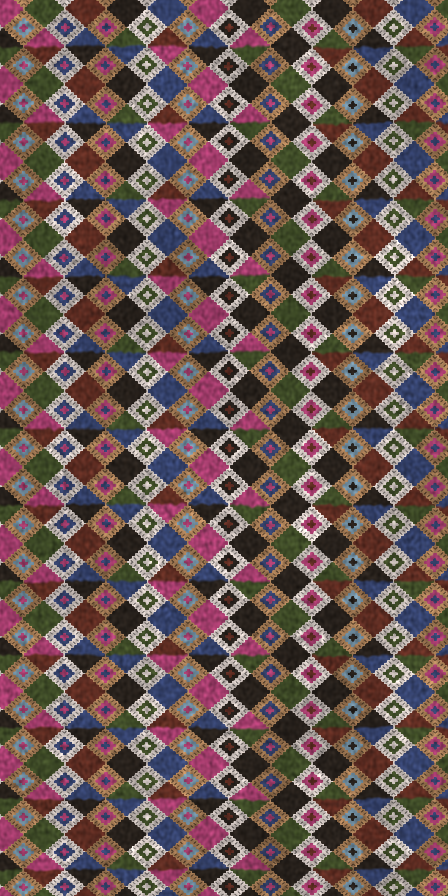
A WebGL 1 fragment shader for this pattern:

```glsl
precision highp float;
// Woven cloth: columns of nested diamonds with beaded white or tan borders, in
// bands two diamonds tall. The gaps between them take flat colours that step
// sideways from band top to bottom; gradient noise adds wobble, grain and folds.
uniform vec2 u_resolution;

const float COLUMNS = 10.88;        // diamond columns across the cloth
const float COLUMN_SHIFT = 0.567;   // first column centre, in columns
const float BANDS = 11.72;          // bands down the cloth
const float BAND_SHIFT = 0.052;     // first seam below the top edge
const float SQUEEZE_START = 0.564;  // bands grow shorter below this depth
const float SQUEEZE = 1.45;
const float INNER_RADIUS = 0.53;    // diamond radii, 1 at the outer border
const float HEART_RADIUS = 0.22;
const float BEADS = 7.0;            // stitches along one border side
const float WOBBLE = 0.045;         // bending of the weave, in columns
const float GRAIN = 0.42;           // strength of the thread speckle
const float FOLD = 0.16;            // strength of the fold shading

// Yarn indices
const float K = 0.0; // black
const float R = 1.0; // rust
const float G = 2.0; // green
const float B = 3.0; // blue
const float P = 4.0; // pink
const float L = 5.0; // light blue
const float W = 6.0; // white

const vec3 BLACK = vec3(0.15, 0.125, 0.105);
const vec3 RUST = vec3(0.36, 0.17, 0.13);
const vec3 GREEN = vec3(0.24, 0.29, 0.15);
const vec3 BLUE = vec3(0.20, 0.25, 0.41);
const vec3 PINK = vec3(0.62, 0.23, 0.41);
const vec3 LIGHT_BLUE = vec3(0.42, 0.53, 0.60);
const vec3 WHITE = vec3(0.77, 0.73, 0.71);
const vec3 TAN = vec3(0.60, 0.45, 0.31);

vec3 yarn(float id) {
  if (id < 0.5) return BLACK;
  if (id < 1.5) return RUST;
  if (id < 2.5) return GREEN;
  if (id < 3.5) return BLUE;
  if (id < 4.5) return PINK;
  if (id < 5.5) return LIGHT_BLUE;
  return WHITE;
}

// Yarn colour at place i of a row of twelve
vec3 pick(vec4 a, vec4 b, vec4 c, float i) {
  vec4 group = i < 4.0 ? a : (i < 8.0 ? b : c);
  vec4 place = vec4(i - 4.0 * floor(i / 4.0));
  return yarn(dot(group, vec4(lessThan(abs(place - vec4(0.0, 1.0, 2.0, 3.0)), vec4(0.5)))));
}

vec2 hash2(vec2 p) {
  p = vec2(dot(p, vec2(127.1, 311.7)), dot(p, vec2(269.5, 183.3)));
  return fract(sin(p) * 43758.5) * 2.0 - 1.0;
}

float gradientNoise(vec2 p) {
  vec2 i = floor(p), f = fract(p);
  vec2 s = f * f * (3.0 - 2.0 * f);
  float low = mix(dot(hash2(i), f),
                  dot(hash2(i + vec2(1.0, 0.0)), f - vec2(1.0, 0.0)), s.x);
  float high = mix(dot(hash2(i + vec2(0.0, 1.0)), f - vec2(0.0, 1.0)),
                   dot(hash2(i + 1.0), f - 1.0), s.x);
  return mix(low, high, s.y);
}

void main() {
  vec2 uv = gl_FragCoord.xy / u_resolution;
  uv.y = 1.0 - uv.y;
  vec2 cloth = uv * vec2(1.0, 2.0);
  float pixel = COLUMNS / u_resolution.x;

  // Lattice: x counts columns, band counts bands downward
  float x = uv.x * COLUMNS - COLUMN_SHIFT + WOBBLE * gradientNoise(cloth * vec2(5.0, 9.0));
  float below = max(uv.y - SQUEEZE_START, 0.0);
  float band = (uv.y - BAND_SHIFT) * BANDS + SQUEEZE * below * below;
  band += WOBBLE * gradientNoise(cloth * vec2(6.0, 4.0) + 31.0);
  vec2 grid = vec2(x, band * 2.0 - 0.5);
  vec2 cell = floor(grid + 0.5);
  vec2 f = abs(grid - cell);

  // Gaps: a whole diamond at mid band, two triangles meeting at each seam
  float gap = floor(x) + 1.0;
  vec3 middle = pick(vec4(P, G, R, K), vec4(B, P, K, G), vec4(K, R, B, G), gap);
  vec3 upper = pick(vec4(G, R, K, B), vec4(P, K, G, K), vec4(R, B, G, R), gap);
  vec3 lower = pick(vec4(K, P, B, G), vec4(R, B, P, K), vec4(G, K, R, B), gap);
  float seam = fract(band + 0.5) - 0.5;
  float ragged = seam + 0.05 * gradientNoise(cloth * vec2(70.0, 25.0));
  vec3 color = mix(lower, upper, smoothstep(-pixel, pixel, ragged));
  color = abs(seam) > 0.25 ? middle : color;

  // Diamonds: stitched border, inner field and heart
  float along = (f.x - f.y) * BEADS;
  float stitch = cos(6.2832 * along);
  float radius = 2.0 * (f.x + f.y) + 0.04 * stitch;
  float column = cell.x + 1.0;
  vec3 border = mod(cell.x, 2.0) < 0.5 ? TAN : WHITE;
  vec3 field = pick(vec4(K, L, B, P), vec4(G, L, K, B), vec4(P, L, G, P), column);
  vec3 heart = pick(vec4(K, P, P, B), vec4(W, P, R, P), vec4(R, K, W, B), column);
  float beadGap = smoothstep(0.1, 0.9, -stitch) * smoothstep(0.17, 0.05, abs(radius - 0.77));
  border *= 1.0 - 0.42 * beadGap;
  border *= 1.0 + 0.09 * hash2(cell).x;
  color = mix(color, border, smoothstep(pixel, -pixel, radius - 1.0));
  color = mix(color, field, smoothstep(pixel, -pixel, radius - INNER_RADIUS));
  color = mix(color, heart, smoothstep(pixel, -pixel, radius - HEART_RADIUS));

  // Thread speckle, then soft vertical folds
  float grain = gradientNoise(cloth * vec2(120.0, 95.0)) + 0.6 * gradientNoise(cloth * 62.0 + 9.0);
  color *= 1.0 + GRAIN * grain;
  color += 0.04 * gradientNoise(cloth * 105.0 + 57.0);
  color *= 1.0 + FOLD * gradientNoise(cloth * vec2(9.0, 2.2) + 4.0);
  gl_FragColor = vec4(clamp(color, 0.0, 1.0), 1.0);
}
```
